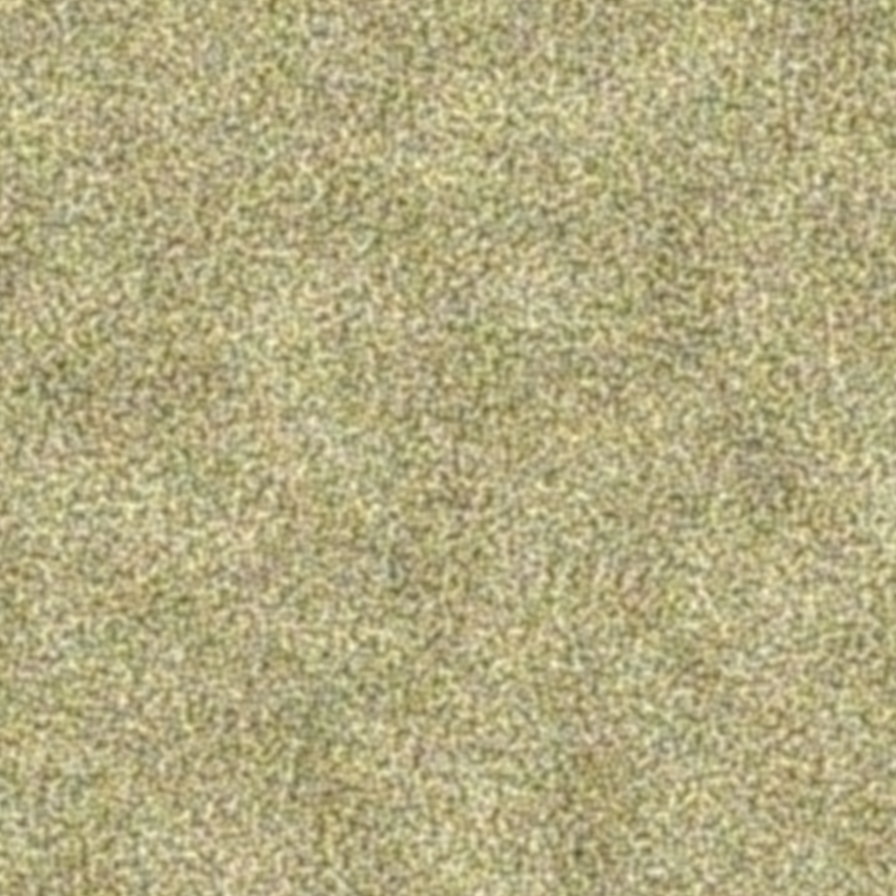
Write a Shadertoy shader that draws this texture.

```glsl
#define BASE_COLOR vec3(0.702, 0.672, 0.506)
#define GRAIN_SCALE 80.0
#define FINE_SCALE 120.0
#define TINT_SCALE 36.0
#define BLOTCH_SCALE 7.0
#define GRAIN_CONTRAST 0.070
#define BLOTCH_CONTRAST 0.023
#define YELLOW_TINT vec3(0.003, 0.002, -0.016)
#define PINK_TINT vec3(0.008, -0.004, 0.001)

// Integer hash turned into a unit gradient direction
vec2 gradientAt(vec2 cell, uint seed) {
    uvec2 c = uvec2(ivec2(cell));
    uint h = c.x * 1597u + c.y * 51749u + seed * 7919u;
    h = (h ^ (h >> 15)) * 73471u;
    h = (h ^ (h >> 13)) * 92821u;
    h = (h ^ (h >> 16)) * 68917u;
    h ^= h >> 15;
    float angle = 6.28318 * float(h & 65535u) / 65536.0;
    return vec2(cos(angle), sin(angle));
}

// Gradient noise scaled to roughly unit deviation, lattice turned per seed
float noise(vec2 p, uint seed) {
    float turn = 0.5 + 1.3 * float(seed);
    float c = cos(turn), s = sin(turn);
    p = mat2(c, s, -s, c) * p;
    vec2 cell = floor(p), f = p - cell;
    vec2 w = f * f * f * (f * (f * 6.0 - 15.0) + 10.0);
    vec2 e = vec2(0.0, 1.0);
    float a = dot(gradientAt(cell, seed), f);
    float b = dot(gradientAt(cell + e.yx, seed), f - e.yx);
    float d = dot(gradientAt(cell + e.xy, seed), f - e.xy);
    float g = dot(gradientAt(cell + e.yy, seed), f - e.yy);
    return 4.7 * mix(mix(a, b, w.x), mix(d, g, w.x), w.y);
}

// Broad uneven shading in three octaves
float blotches(vec2 p, uint seed) {
    float sum = 0.0, weight = 0.68;
    for (uint i = 0u; i < 3u; i++) {
        sum += weight * noise(p, seed + i);
        p *= 2.1;
        weight *= 0.85;
    }
    return sum;
}

void mainImage(out vec4 fragColor, in vec2 fragCoord) {
    vec2 uv = fragCoord / iResolution.y;

    // Light and dark grains of two sizes
    float grain = 0.76 * noise(uv * GRAIN_SCALE, 1u)
                + 0.65 * noise(uv * FINE_SCALE, 2u);
    float shade = GRAIN_CONTRAST * grain
                + BLOTCH_CONTRAST * blotches(uv * BLOTCH_SCALE, 3u);

    // Yellow to grey and pink to green drifts of hue
    float yellow = 0.75 * noise(uv * TINT_SCALE, 7u)
                 + 0.6 * noise(uv * BLOTCH_SCALE * 2.0, 8u);
    float pink = 0.8 * noise(uv * TINT_SCALE * 0.8, 9u)
               + 0.6 * noise(uv * BLOTCH_SCALE * 1.5, 10u);

    vec3 color = BASE_COLOR + shade + YELLOW_TINT * yellow + PINK_TINT * pink;
    fragColor = vec4(clamp(color, 0.0, 1.0), 1.0);
}
```
